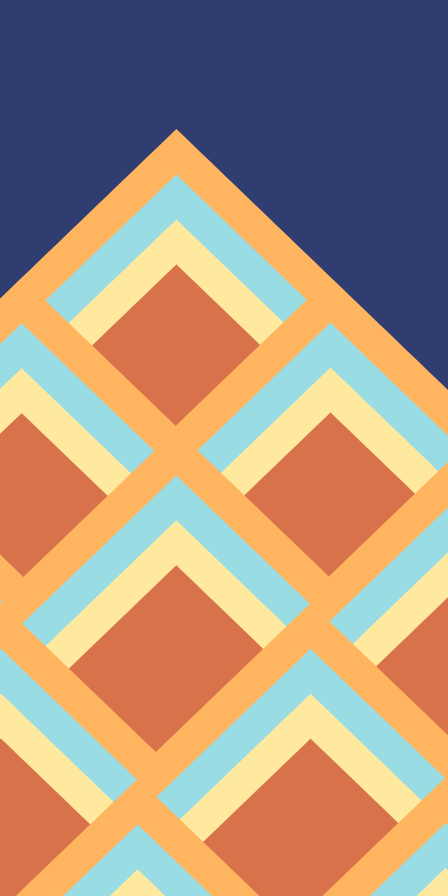
Give the GLSL for this background, as a Shadertoy shader.

```glsl
// A peak of slanted tiles on navy: orange lanes frame cells holding nested
// chevrons in cyan, cream and terracotta. Two skewed axes follow the slopes;
// a loop places each cell, with formulas for the drift of the lanes.

const vec3 NAVY = vec3(0.188, 0.239, 0.439);
const vec3 ORANGE = vec3(1.0, 0.706, 0.376);
const vec3 CYAN = vec3(0.604, 0.863, 0.890);
const vec3 CREAM = vec3(1.0, 0.914, 0.620);
const vec3 TERRACOTTA = vec3(0.847, 0.447, 0.290);

const float SLOPE = 0.961;
const float LANE = 0.1016;
const float BAND = 0.1003;

// Smooth coverage, positive distance is inside
float cover(float dist, float blur) {
    return clamp(dist / blur + 0.5, 0.0, 1.0);
}

// Upper corner of a cell on the skewed axes
vec2 cellStart(float col, float row) {
    float u = 0.768 + 0.661 * col + 0.0018 * col * (col - 1.0) + 0.0104 * col * row;
    float v = 0.0112 + 0.664 * row + 0.0078 * min(col * row, 1.0)
            + 0.099 * max(col + row - 2.0, 0.0);
    return vec2(u, v);
}

// Distance inside the two upper edges
float inset(vec2 q, vec2 corner) {
    vec2 d = q - corner;
    return min(d.x, d.y);
}

// Nested chevrons clipped to one cell
vec3 paintCell(vec3 base, vec2 q, vec2 start, vec2 end, float blur) {
    float depth = inset(q, start);
    float body = min(depth, inset(end, q));
    vec3 fill = mix(CYAN, CREAM, cover(depth - BAND, blur));
    fill = mix(fill, TERRACOTTA, cover(depth - 2.0 * BAND, blur));
    return mix(base, fill, cover(body, blur));
}

void mainImage(out vec4 fragColor, in vec2 fragCoord) {
    // Half the canvas height is one unit; y runs down from the top
    float unit = 0.5 * iResolution.y;
    vec2 p = vec2(fragCoord.x, iResolution.y - fragCoord.y) / unit;
    vec2 q = vec2(p.y + SLOPE * p.x, p.y - SLOPE * p.x);
    float blur = length(vec2(1.0, SLOPE)) / unit;

    // Orange peak over the sky
    float peak = inset(q, cellStart(0.0, 0.0) - LANE);
    vec3 color = mix(NAVY, ORANGE, cover(peak, blur));

    // Cells end one lane before their neighbours begin
    for (int i = 0; i < 4; i++) {
        for (int j = 0; j < 4; j++) {
            float col = float(i);
            float row = float(j);
            vec2 start = cellStart(col, row);
            vec2 end = vec2(cellStart(col + 1.0, row).x, cellStart(col, row + 1.0).y) - LANE;
            color = paintCell(color, q, start, end, blur);
        }
    }
    fragColor = vec4(color, 1.0);
}
```
